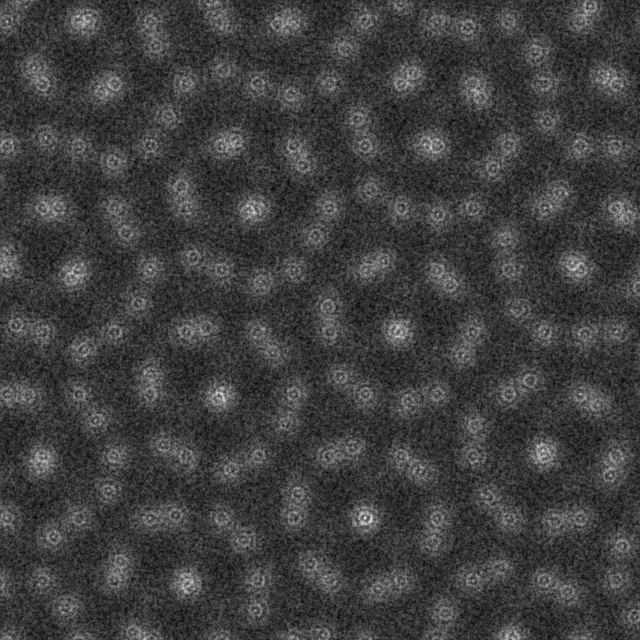
A Shadertoy shader for this pattern:

```glsl
// Two twisted honeycomb lattices of soft ringed dots under fine grey grain.

#define SPACING 0.112            // distance between neighbouring dots
#define TWIST -20.0              // turn of the second lattice, in degrees
#define PIVOT vec2(0.571, 0.190) // point where both lattices coincide
#define DOT_RADIUS 0.0158        // gaussian sigma of a dot
#define DOT_LIGHT 0.22
#define FAINT_SHARE 0.2          // light of the dots inside the triangles
#define RING_PITCH 0.0095        // spacing of the faint rings inside a dot
#define RING_DEPTH 0.5
#define BASE_GREY 0.169
#define GRAIN_FREQ 100.0         // coarse grain cells across the canvas
#define GRAIN_DEPTH 0.35

const float TAU = 6.2831853;
const float ROW_HEIGHT = 0.8660254; // row step of a unit triangular lattice
const vec2 TRIANGLE_CENTRE = vec2(0.5, -0.2886751);

mat2 rotation(float angle) {
    float c = cos(angle), s = sin(angle);
    return mat2(c, s, -s, c);
}

// Unit gradient from an integer hash of the cell
vec2 gradientAt(vec2 cell) {
    uvec2 k = uvec2(ivec2(cell) + 32768);
    uint h = k.x * 1597334677u ^ k.y * 3812015801u;
    h = (h ^ (h >> 16)) * 2146121005u;
    h = (h ^ (h >> 15)) * 2221713035u;
    h ^= h >> 16;
    float angle = TAU * float(h & 65535u) / 65536.0;
    return vec2(cos(angle), sin(angle));
}

float gradientNoise(vec2 p) {
    vec2 cell = floor(p), f = p - cell;
    vec2 w = f * f * f * (f * (f * 6.0 - 15.0) + 10.0);
    vec2 x = vec2(1.0, 0.0), y = vec2(0.0, 1.0);
    float low = mix(dot(gradientAt(cell), f),
                    dot(gradientAt(cell + x), f - x), w.x);
    float high = mix(dot(gradientAt(cell + y), f - y),
                     dot(gradientAt(cell + x + y), f - x - y), w.x);
    return mix(low, high, w.y);
}

// Three turned layers of grain, from soft lumps to fine specks
float grainNoise(vec2 p) {
    float sum = 0.0;
    for (int i = 0; i < 3; i++) {
        float layer = float(i);
        float freq = GRAIN_FREQ * pow(1.7, layer);
        vec2 q = rotation(0.6 + 1.3 * layer) * p * freq + 71.3 * layer;
        sum += (0.6 + 0.2 * layer) * gradientNoise(q);
    }
    return sum;
}

// Gaussian dot with faint concentric rings near its centre
float dotGlow(float r) {
    float t = r / DOT_RADIUS;
    float rings = exp(-0.5 * t * t) * cos(TAU * r / RING_PITCH);
    return exp(-0.5 * t * t) * (1.0 + RING_DEPTH * rings);
}

// Sum of the dots around q in a triangular lattice of unit spacing
float triangularDots(vec2 q) {
    float row = q.y / ROW_HEIGHT;
    vec2 nearest = floor(vec2(q.x - 0.5 * row, row) + 0.5);
    float light = 0.0;
    for (int j = -1; j <= 1; j++) {
        for (int i = -1; i <= 1; i++) {
            vec2 site = nearest + vec2(i, j);
            vec2 centre = vec2(site.x + 0.5 * site.y, site.y * ROW_HEIGHT);
            light += dotGlow(SPACING * length(q - centre));
        }
    }
    return light;
}

// Honeycomb turned by angle: strong corner dots, faint triangle centres
float honeycomb(vec2 p, float angle) {
    vec2 q = rotation(-angle) * (p - PIVOT) / SPACING;
    return triangularDots(q) + FAINT_SHARE * triangularDots(q - TRIANGLE_CENTRE);
}

void mainImage(out vec4 fragColor, in vec2 fragCoord) {
    vec2 p = fragCoord / iResolution.y;

    // Both lattices add up, so coinciding dots shine twice as bright
    float light = honeycomb(p, 0.0) + honeycomb(p, radians(TWIST));
    float grey = BASE_GREY + DOT_LIGHT * light;

    // Grain grows with the light, like counting noise
    grey += GRAIN_DEPTH * sqrt(grey) * grainNoise(p);

    fragColor = vec4(vec3(clamp(grey, 0.0, 1.0)), 1.0);
}
```
